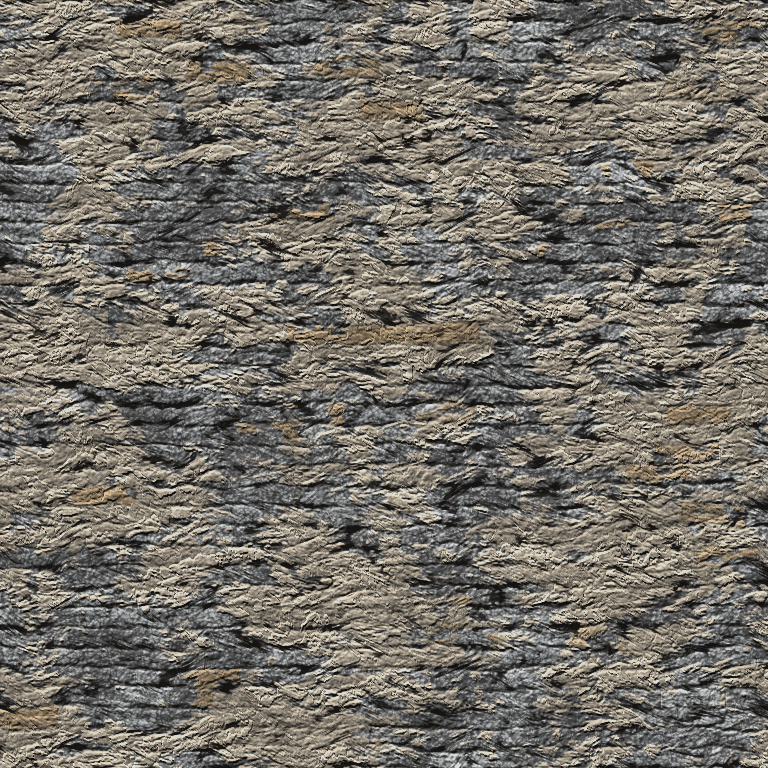
Give the GLSL for this texture, as a WebGL 1 fragment shader.

```glsl
precision highp float;
uniform vec2 u_resolution;

const vec2 BRICK_COUNT = vec2(12.0, 38.0);
const vec2 LIGHT_STEP = vec2(-0.0008, 0.0026);
const vec3 SOOT = vec3(0.31, 0.31, 0.31);
const vec3 BLOOM = vec3(0.57, 0.58, 0.585);
const vec3 MORTAR = vec3(0.57, 0.535, 0.48);
const vec3 OCHRE = vec3(0.50, 0.42, 0.31);
const vec3 HOLLOW = vec3(0.075, 0.07, 0.06);

struct Surface {
  float height;
  float mortar;
  float seat;
  float rough;
  float brickId;
  float plateId;
};

float hash(vec2 p) {
  vec3 q = fract(p.xyx * 0.1031);
  q += dot(q, q.yzx + 33.33);
  return fract((q.x + q.y) * q.z);
}

// x: nearest distance, y: gap to the second nearest, z: id of the cell
vec3 cellular(vec2 p) {
  vec2 cell = floor(p);
  float nearest = 8.0, second = 8.0, id = 0.0;
  for (int j = -1; j <= 1; j++) {
    for (int i = -1; i <= 1; i++) {
      vec2 c = cell + vec2(float(i), float(j));
      float offset = hash(c);
      float d = length(c + vec2(offset, hash(c + 57.3)) - p);
      second = min(second, max(nearest, d));
      id = d < nearest ? fract(offset * 37.0) : id;
      nearest = min(nearest, d);
    }
  }
  return vec3(nearest, second - nearest, id);
}

// Fractal cellular bumps, centred on zero
float crumble(vec2 p) {
  float sum = 0.0, amp = 1.0;
  for (int i = 0; i < 4; i++) {
    p += 0.3 * sin(p.yx * 1.7);
    sum += amp * (0.43 - cellular(p).x);
    p = p * 1.9 + vec2(17.3, 9.1);
    amp *= 0.7;
  }
  return sum;
}

// Layered, warped sines
float waves(vec2 p) {
  float sum = 0.0, amp = 0.5;
  for (int i = 0; i < 5; i++) {
    p = mat2(0.8, -0.6, 0.6, 0.8) * p * 1.7 + 1.3;
    p += 0.6 * sin(p.yx);
    sum += amp * sin(p.x) * sin(p.y);
    amp *= 0.7;
  }
  return sum;
}

Surface wall(vec2 p) {
  Surface s;
  s.rough = crumble(p * vec2(22.0, 44.0));

  // Courses with wavering, worn joints
  vec2 q = (p + vec2(0.0, 0.007) * waves(p * 13.0)) * BRICK_COUNT;
  float course = floor(q.y);
  q.x += 0.5 * mod(course, 2.0) + 0.4 * hash(vec2(course, 3.0));
  s.brickId = hash(floor(q) + 11.0);
  vec2 edge = abs(fract(q) - 0.5) * 2.0 - vec2(0.1, 0.3) * s.rough;
  s.seat = (1.0 - smoothstep(0.66, 1.05, edge.y))
         * (1.0 - 0.25 * smoothstep(0.9, 1.0, edge.x));

  // Ragged mortar patches, broken into stepped plates
  float patches = 0.7 * waves(p * vec2(7.0, 9.0)) + 0.45 * waves(p * vec2(19.0, 46.0));
  float cover = patches + 0.3 * (s.brickId - 0.5) + 0.55 * s.rough;
  s.mortar = smoothstep(-0.13, 0.13, cover + 0.02);
  vec2 plateAt = p * vec2(20.0, 56.0) + 1.1 * waves(p * vec2(24.0, 40.0));
  vec3 plate = cellular(plateAt + 0.5 * s.rough);
  s.plateId = plate.z;
  float plateHeight = (0.2 + 0.5 * plate.z) * smoothstep(0.0, 0.2, plate.y);

  float brickHeight = 0.45 * s.seat + 0.6 * s.rough;
  float mortarHeight = 0.15 + plateHeight + 0.25 * s.seat + 0.65 * s.rough;
  s.height = mix(brickHeight, mortarHeight, s.mortar);
  return s;
}

void main() {
  vec2 p = gl_FragCoord.xy / u_resolution.y;
  Surface s = wall(p);
  float slope = s.height - wall(p + LIGHT_STEP).height;
  vec2 grainAt = p + 0.004 * waves(p * 60.0);
  float grain = 0.43 - cellular(grainAt * vec2(210.0, 240.0)).x;
  float mottle = 0.43 - cellular(grainAt * vec2(75.0, 120.0)).x;
  float speckle = grain + mottle;

  // Sooty bricks with speckled bloom, beside tan mortar and ochre stones
  float stain = waves(p * vec2(11.0, 17.0) + 4.0);
  float bloom = smoothstep(-0.55, 0.75, 0.6 * stain + 1.1 * speckle + 0.5 * s.rough);
  vec3 brick = mix(SOOT, BLOOM, bloom) * (0.9 + 0.2 * s.brickId);
  float ochre = smoothstep(0.94, 0.96, hash(vec2(s.brickId * 91.0, 5.0))) * s.seat;
  vec3 mortar = mix(MORTAR, OCHRE, 0.7 * ochre);
  mortar *= 0.88 + 0.24 * s.plateId + 0.1 * stain + 0.25 * mottle;
  vec3 color = mix(brick, mortar, s.mortar);

  // Light from above, then dark joints and pits
  color *= clamp(1.0 + 1.2 * slope + 0.45 * grain, 0.12, 1.5);
  float joint = (1.0 - s.seat) * mix(0.65, 0.3, s.mortar);
  float pit = smoothstep(0.25, 0.6, -s.rough);
  color = mix(color, HOLLOW, clamp(joint + 0.8 * pit, 0.0, 0.95));
  gl_FragColor = vec4(clamp(color, 0.0, 0.86), 1.0);
}
```
